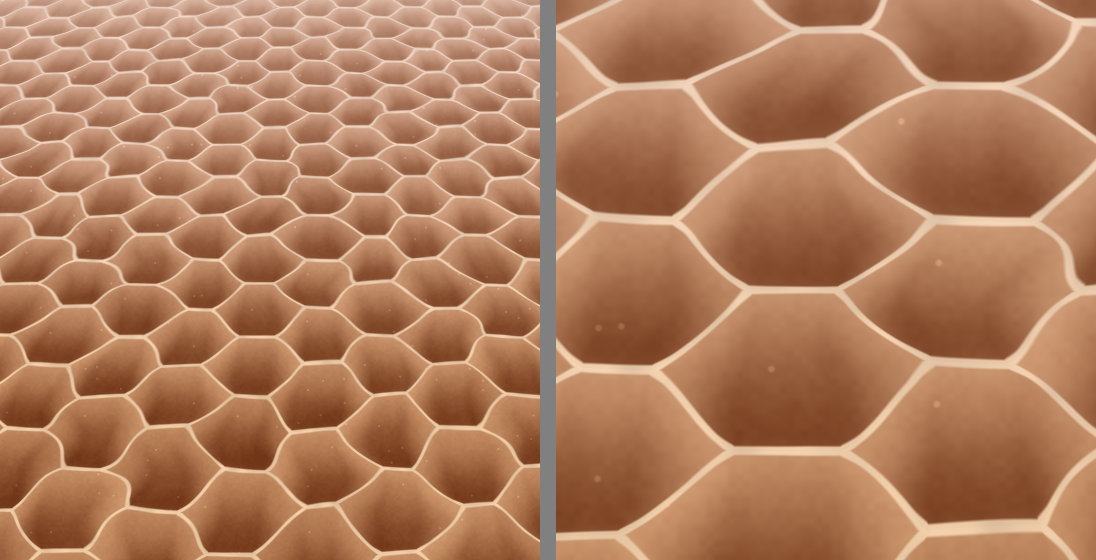
Left: the whole. Right: its middle third, enlarged.
Write a Shadertoy shader that draws this texture.

```glsl
// Paper honeycomb core receding in perspective: open hexagonal cells with pale cut rims.
// Screen points map to (column, row) space, where mirrored waves touch to form the cells;
// each cell is shaded by its depth below the far rim, with folds, grain and haze.

#define ROW_SCALE 19.445    // perspective of the rows: scale / (s + horizon) - shift
#define ROW_HORIZON 0.801
#define ROW_SHIFT 11.39
#define COL_SCALE 0.1004    // column spacing per unit of distance from its horizon
#define COL_HORIZON 0.542
#define COL_CENTER 0.567
#define FLAT_HALF 0.24      // half length of the glued flats, in columns
#define JITTER vec2(0.30, 0.15)
#define RIM_FAR 0.0014      // half widths of the rims
#define RIM_NEAR 0.0033
#define GRAIN 0.07

float hash(vec2 p) {
    return fract(sin(dot(p, vec2(127.1, 311.7))) * 43758.5453);
}

float noise(vec2 p) {
    vec2 i = floor(p), f = fract(p);
    f = f * f * (3.0 - 2.0 * f);
    return mix(mix(hash(i), hash(i + vec2(1, 0)), f.x),
               mix(hash(i + vec2(0, 1)), hash(i + vec2(1, 1)), f.x), f.y);
}

// Sheet profile: flat at 0 on even columns, flat at 0.5 on odd ones.
float sheetWave(float u, float flatHalf) {
    float tri = abs(mod(u + 1.0, 2.0) - 1.0);
    float t = clamp((tri - flatHalf) / (1.0 - 2.0 * flatHalf), 0.0, 1.0);
    return 0.5 * mix(t, t * t * (3.0 - 2.0 * t), 0.45);
}

void mainImage(out vec4 fragColor, in vec2 fragCoord) {
    vec2 p = fragCoord / iResolution.y;
    float pixel = 1.0 / iResolution.y;
    float s = 1.0 - p.y;

    // Perspective grid, with its local scale in cells per canvas unit
    float colSize = COL_SCALE * (s + COL_HORIZON);
    float rowDist = s + ROW_HORIZON;
    vec2 grid = vec2((p.x - COL_CENTER) / colSize, ROW_SCALE / rowDist - ROW_SHIFT);
    vec2 density = vec2(1.0 / colSize, ROW_SCALE / (rowDist * rowDist));

    // Irregular cells
    vec2 cellNoise = grid * vec2(1.0, 2.0);
    vec2 q = grid + JITTER * (vec2(noise(cellNoise + 13.3), noise(cellNoise + 47.7)) - 0.5);
    float flatHalf = FLAT_HALF + 0.14 * (noise(cellNoise * 0.8 + 91.0) - 0.5);

    // Distance to the nearest sheet, in canvas units
    float wave = sheetWave(q.x, flatHalf);
    float slope = (sheetWave(q.x + 0.01, flatHalf) - sheetWave(q.x - 0.01, flatHalf)) / 0.02;
    float rowOffset = abs(q.y - floor(q.y + 0.5));
    float field = rowOffset - wave;
    float rimDist = abs(field) / length(vec2(slope * density.x, density.y));

    // Cell centre, and drop below its far rim
    bool oddCell = field < 0.0;
    vec2 center = oddCell
        ? vec2(2.0 * floor(q.x * 0.5) + 1.0, floor(q.y + 0.5))
        : vec2(2.0 * floor(q.x * 0.5 + 0.5), floor(q.y) + 0.5);
    vec2 local = q - center;
    float halfHeight = oddCell ? wave : 0.5 - wave;
    float drop = clamp(halfHeight - local.y, 0.0, 1.0);

    // Three visible wall panels, each with its own tone
    float random = hash(center + 5.1);
    float leftPanel = 1.0 - smoothstep(-flatHalf - 0.12, -flatHalf + 0.12, local.x);
    float rightPanel = smoothstep(flatHalf - 0.12, flatHalf + 0.12, local.x);
    float tone = 0.12 * (random - 0.5)
               + leftPanel * (0.22 * hash(center + 21.0) - 0.12)
               + rightPanel * (0.22 * hash(center + 37.0) - 0.08);
    float foldX = abs(local.x) - flatHalf;
    float fold = exp(-foldX * foldX * 90.0) * smoothstep(0.05, 0.4, drop);

    // Shadow gathers low in the middle of the cell
    float middle = local.x - 0.25 * (random - 0.5);
    float shadow = 0.12 + 0.58 * smoothstep(0.0, 0.95, drop)
                 + 0.28 * drop * exp(-5.0 * middle * middle);
    shadow += tone + 0.06 * fold;

    // Paper grain and fibre mottling
    float grain = noise(p * 230.0) + 0.6 * noise(p * vec2(110.0, 75.0)) - 0.8;
    shadow += GRAIN * grain;

    float far = 1.0 - smoothstep(0.0, 0.8, s);
    vec3 lit = mix(vec3(0.80, 0.58, 0.41), vec3(0.83, 0.65, 0.55), far);
    vec3 dark = mix(vec3(0.44, 0.21, 0.09), vec3(0.60, 0.38, 0.27), far);
    vec3 color = mix(lit, dark, clamp(shadow, 0.0, 1.0));

    // Sparse pale flecks in the paper
    vec2 fleckGrid = p * 48.0;
    vec2 fleckId = floor(fleckGrid);
    vec2 fleckPos = 0.25 + 0.5 * vec2(hash(fleckId + 3.0), hash(fleckId + 8.0));
    float fleck = step(0.93, hash(fleckId)) *
                  (1.0 - smoothstep(0.04, 0.14, length(fract(fleckGrid) - fleckPos)));
    color += 0.10 * fleck;

    // Cut rims, a little thicker where two sheets are glued
    float glued = smoothstep(0.17, 0.25, abs(wave - 0.25));
    float rimWidth = mix(RIM_FAR, RIM_NEAR, s) * (0.85 + 0.3 * glued);
    rimWidth *= 0.85 + 0.3 * noise(p * 40.0);
    float soft = 0.0007 + 0.6 * pixel;
    float rim = 1.0 - smoothstep(rimWidth - soft, rimWidth + soft, rimDist);
    vec3 rimColor = mix(vec3(0.94, 0.81, 0.66), vec3(0.94, 0.85, 0.79), far);
    rimColor *= 0.94 + 0.10 * noise(p * 60.0 + 9.0);
    color = mix(color, rimColor, 0.14 * exp(-rimDist / 0.005));
    color = mix(color, rimColor, 0.94 * rim);

    // Bright haze at the far end
    float haze = 0.38 * exp(-s * 11.0);
    color = mix(color, vec3(0.93, 0.84, 0.79), haze);

    fragColor = vec4(clamp(color, 0.0, 1.0), 1.0);
}
```
